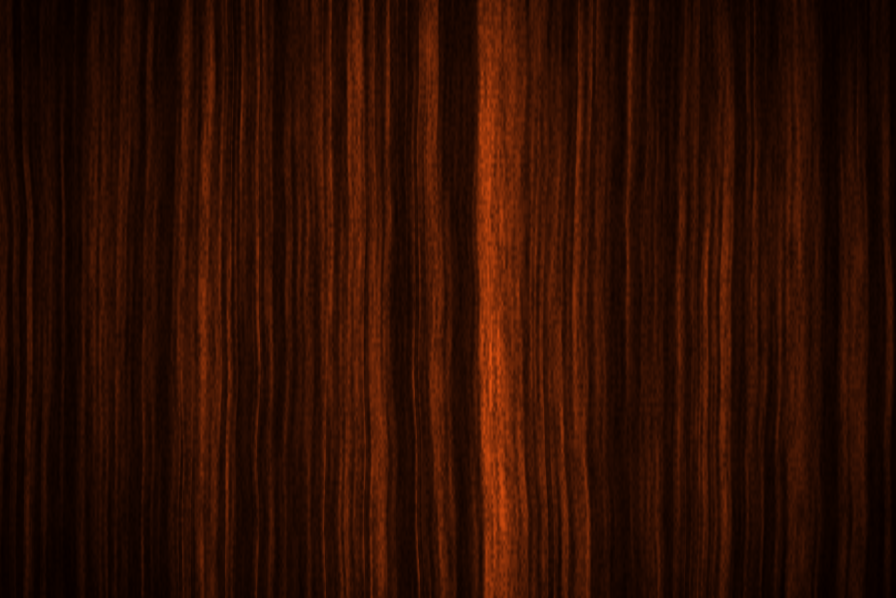
Write a Shadertoy shader that draws this texture.

```glsl
const float DARK_TONE = 0.115;      // red level of the black veins
const float LIGHT_TONE = 0.45;      // red level of the pale veins
const float BAND_TONE = 0.64;       // red level of the glowing band
const float BAND_CENTER = 0.832;    // in canvas heights
const float BAND_WIDTH = 0.046;
const float WAVER = 0.020;          // sideways drift of the grain
const float FIBER_CONTRAST = 0.50;
const float SPECKLE_CONTRAST = 0.42;
const vec3 TINT = vec3(1.0, 0.375, 0.08);
const vec3 TINT_OFFSET = vec3(0.0, -0.011, -0.004);

float hash(vec2 p) {
    vec3 q = fract(p.xyx * 0.1031);
    q += dot(q, q.yzx + 33.33);
    return fract((q.x + q.y) * q.z);
}

float noise(vec2 p) {
    vec2 cell = floor(p), f = fract(p);
    f = f * f * (3.0 - 2.0 * f);
    float low = mix(hash(cell), hash(cell + vec2(1, 0)), f.x);
    float high = mix(hash(cell + vec2(0, 1)), hash(cell + vec2(1, 1)), f.x);
    return mix(low, high, f.y);
}

// Bends the straight grain lines sideways.
float bendGrain(vec2 p) {
    float x = p.x;
    x += WAVER * (noise(vec2(p.x * 4.0, p.y * 2.2 + 7.0)) - 0.5);
    x += 0.3 * WAVER * (noise(vec2(p.x * 14.0 + 3.0, p.y * 8.0)) - 0.5);
    return x;
}

// Layered long streaks, from broad stripes down to hairlines.
float veins(float x, float y) {
    float spread = x + 0.03 * noise(vec2(x * 11.0, 5.0));
    float sum = 0.0;
    float frequency = 20.0, stretch = 0.3, weight = 0.22;
    for (int i = 0; i < 4; i++) {
        float offset = 40.0 * float(i) + 11.0;
        sum += weight * noise(vec2(spread * frequency + offset, y * stretch + offset));
        frequency *= 2.1;
        stretch *= 1.8;
        weight *= 1.09;
    }
    float pale = smoothstep(0.24, 0.80, sum);
    float gaps = noise(vec2(spread * 46.0 + 90.0, y * 0.45 + 21.0));
    float lines = noise(vec2(spread * 100.0 + 150.0, y * 0.9 + 33.0));
    return pale * mix(0.12, 1.0, smoothstep(0.22, 0.36, gaps))
                * mix(0.25, 1.0, smoothstep(0.20, 0.40, lines));
}

// Bright stripe: crisp on the left, soft on the right.
float glowBand(float x) {
    float d = (x - BAND_CENTER) / BAND_WIDTH;
    return smoothstep(-0.58, -0.38, d) * (1.0 - smoothstep(0.0, 0.75, d));
}

float vignette(vec2 uv) {
    vec2 q = (uv * 2.0 - 1.0) * vec2(1.0, 0.75);
    return 1.0 - 0.88 * smoothstep(0.35, 1.5, length(q));
}

void mainImage(out vec4 fragColor, in vec2 fragCoord) {
    vec2 uv = fragCoord / iResolution.xy;
    vec2 p = fragCoord / iResolution.y;
    float x = bendGrain(p);

    // Base figure
    float streak = veins(x, p.y);
    float tone = mix(DARK_TONE, LIGHT_TONE, streak);
    float bandTone = BAND_TONE * mix(0.76, 1.06, streak);
    tone = mix(tone, bandTone, glowBand(x));

    // Fibers and pores
    float fiber = noise(vec2(x * 210.0, p.y * 14.0)) - 0.5;
    float speckle = noise(vec2(p.x * 300.0, p.y * 130.0)) - 0.5;
    tone *= 1.0 + FIBER_CONTRAST * fiber + SPECKLE_CONTRAST * speckle;

    // Light falloff and wood colour
    tone *= vignette(uv);
    fragColor = vec4(clamp(tone * TINT + TINT_OFFSET, 0.0, 1.0), 1.0);
}
```
